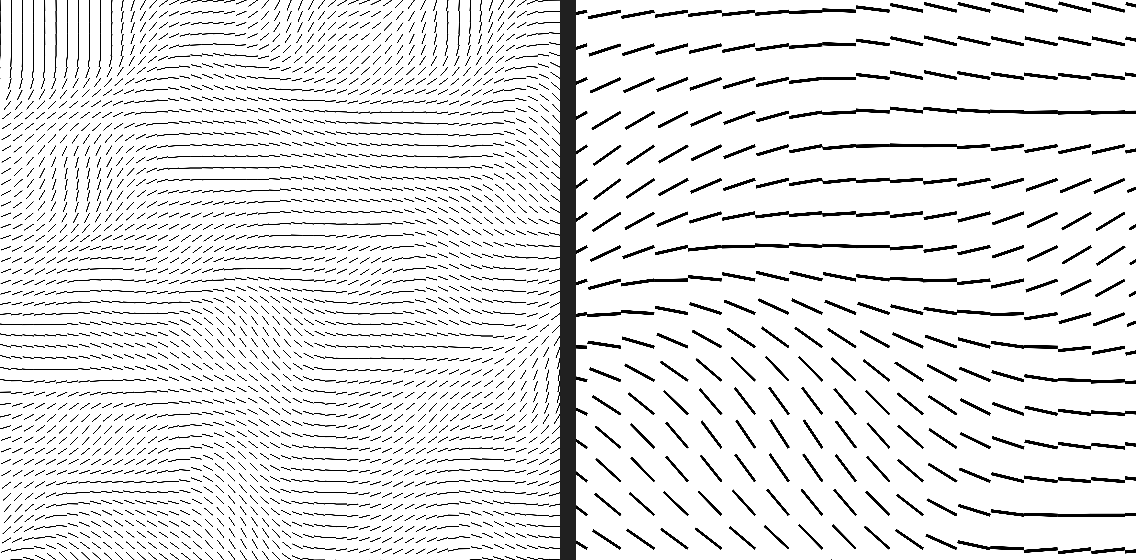
Left, the full canvas; right, a detail of the centre.
This pattern is drawn by a Shadertoy shader. Its source:

```glsl
vec2 latticeGradient(vec2 corner) {
    vec3 h = fract(corner.xyx * vec3(0.1031, 0.1030, 0.0973));
    h += dot(h, h.yzx + 33.33);
    float turn = 6.2832 * fract((h.x + h.y) * h.z);
    return vec2(cos(turn), sin(turn));
}

float gradientNoise(vec2 p) {
    vec2 cell = floor(p), f = p - cell;
    vec2 fade = f * f * f * (f * (f * 6.0 - 15.0) + 10.0);
    vec2 e = vec2(1.0, 0.0);
    float low = mix(dot(latticeGradient(cell), f),
                    dot(latticeGradient(cell + e), f - e), fade.x);
    float high = mix(dot(latticeGradient(cell + e.yx), f - e.yx),
                     dot(latticeGradient(cell + 1.0), f - 1.0), fade.x);
    return mix(low, high, fade.y);
}

// Direction of the flow at a canvas position, in radians from horizontal
float flowAngle(vec2 p) {
    float wander = gradientNoise(p * 2.9 + vec2(7.3, 3.6))
                 + 0.35 * gradientNoise(p * 5.8 + vec2(21.7, 14.2));
    // The upper left corner stands upright
    float upright = smoothstep(0.78, 0.93, p.y) * (1.0 - smoothstep(0.16, 0.46, p.x));
    return mix(2.5 * wander, 1.58, upright);
}

// Signed distance to a dash one cell long; its width is measured along an axis
float dashDistance(vec2 q, vec2 direction) {
    float across = abs(q.x * direction.y - q.y * direction.x)
                 / max(abs(direction.x), abs(direction.y));
    float along = abs(dot(q, direction) - 0.5);
    return max(across - 0.049, along - 0.5);
}

void mainImage(out vec4 fragColor, in vec2 fragCoord) {
    const float cellCount = 50.0;
    vec2 p = fragCoord / iResolution.y * cellCount;
    float nearest = 1.0;

    // Each grid point sends one dash to its left along the flow
    for (int y = 0; y <= 1; y++) {
        for (int x = 0; x <= 1; x++) {
            vec2 start = floor(p) + vec2(x, y);
            float angle = flowAngle(start / cellCount);
            vec2 direction = -vec2(cos(angle), sin(angle));
            nearest = min(nearest, dashDistance(p - start, direction));
        }
    }

    // Crisp edge, a fraction of a pixel wide
    float edge = 0.15 * cellCount / iResolution.y;
    fragColor = vec4(vec3(smoothstep(-edge, edge, nearest)), 1.0);
}
```
